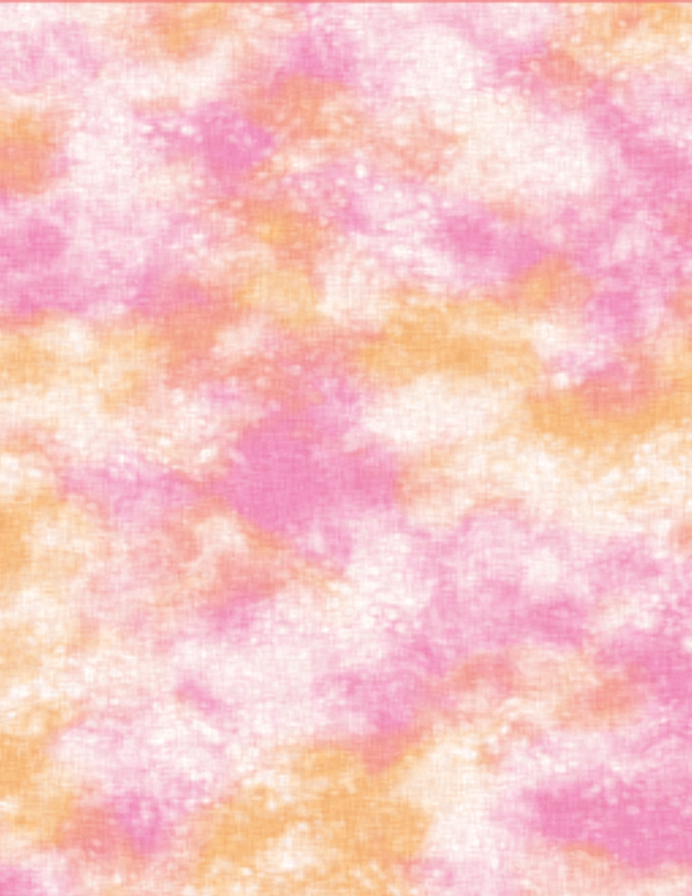
A WebGL 2 fragment shader for this texture:

```glsl
#version 300 es
precision highp float;
// Cotton cloth mottled with soft pink, coral and apricot dye around pale blotches.
uniform vec2 u_resolution;
out vec4 fragColor;

float hash(vec2 p) {
    return fract(sin(dot(p, vec2(127.1, 311.7))) * 43758.5);
}

float noise(vec2 p) {
    vec2 cell = floor(p), f = fract(p);
    f = f * f * (3.0 - 2.0 * f);
    return mix(mix(hash(cell), hash(cell + vec2(1, 0)), f.x),
               mix(hash(cell + vec2(0, 1)), hash(cell + vec2(1, 1)), f.x), f.y);
}

// Layered noise, turned at every octave to hide the lattice
float fbm(vec2 p, int octaves, float gain) {
    float sum = 0.0, weight = 1.0, total = 0.0;
    for (int i = 0; i < octaves; i++) {
        sum += weight * noise(p);
        total += weight;
        weight *= gain;
        p = mat2(1.6, 1.1, -1.1, 1.6) * p + 17.3;
    }
    return sum / total;
}

// Soft oval resist spots: bright centre, faint dark rim
float spots(vec2 p, float density) {
    vec2 cell = floor(p);
    float light = 0.0;
    for (int y = -1; y <= 1; y++) {
        for (int x = -1; x <= 1; x++) {
            vec2 id = cell + vec2(x, y);
            vec2 centre = id + vec2(hash(id + 3.1), hash(id + 8.7));
            float radius = mix(0.25, 0.65, hash(id + 5.3));
            float d = length((p - centre) * vec2(0.85, 1.1)) / radius;
            float bump = exp(-2.5 * d * d) - 0.3 * exp(-9.0 * (d - 1.2) * (d - 1.2));
            light += bump * step(hash(id + 1.9), density);
        }
    }
    return clamp(light, -0.4, 1.0);
}

void main() {
    vec2 p = gl_FragCoord.xy / u_resolution.y;
    vec2 warp = vec2(noise(p * 24.0), noise(p * 24.0 + 40.0)) - 0.5;
    vec2 q = (p + 0.02 * warp) * vec2(0.8, 1.1);

    // Large patches of dye
    float hue = fbm(q * 7.5 + 4.0, 4, 0.5);
    vec3 dye = mix(vec3(0.97, 0.74, 0.51), vec3(0.96, 0.64, 0.59), smoothstep(0.36, 0.50, hue));
    dye = mix(dye, vec3(0.95, 0.58, 0.74), smoothstep(0.49, 0.62, hue));

    // Pale blotches, finer mottling and clustered spots
    float pale = fbm(q * 12.0 + 31.0, 5, 0.66);
    float cluster = smoothstep(0.4, 0.7, noise(q * 11.0 + 70.0));
    float light = smoothstep(0.26, 0.76, pale);
    light += 0.30 * cluster * spots((p + 0.008 * warp) * 52.0, 0.55);
    light += 0.14 * spots((p + 0.006 * warp) * 85.0 + 9.0, 0.35);
    vec3 colour = mix(dye, vec3(0.99, 0.95, 0.935), clamp(light - 0.05, 0.0, 1.0));

    // Woven threads in both directions
    float weave = noise(p * vec2(70.0, 330.0)) + noise(p * vec2(330.0, 70.0) + 50.0) - 1.0;
    weave += 0.5 * (noise(p * 380.0) - 0.5);
    colour += weave * vec3(0.022, 0.055, 0.055);

    // Thin red selvage along the top
    colour = mix(colour, vec3(0.93, 0.42, 0.42), 0.6 * smoothstep(0.995, 0.999, p.y));
    fragColor = vec4(clamp(colour, 0.0, 1.0), 1.0);
}
```
